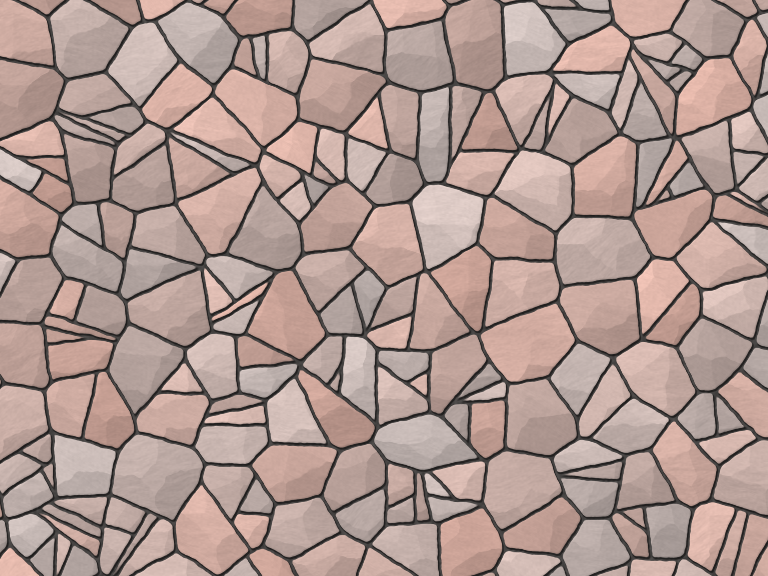
A Shadertoy shader for this texture:

```glsl
#define CELLS 9.3          // stones per canvas height, before splitting
#define JITTER 0.86
#define SPLIT_CHANCE 0.40
#define JOINT 0.0029       // half width of a joint
#define WOBBLE 0.0065
#define FACET_CONTRAST 0.085
#define RELIEF 0.20
#define GREY_STONE vec3(0.735, 0.687, 0.673)
#define PINK_STONE vec3(0.810, 0.650, 0.603)
#define MORTAR vec3(0.275, 0.265, 0.26)
#define MORTAR_SHADOW vec3(0.135, 0.128, 0.126)
#define LIGHT vec2(-0.55, 0.835)

struct Stone { float edge; vec2 id; vec2 local; };

vec2 hash2(vec2 p) {
    vec3 a = fract(vec3(p.xyx) * vec3(0.1031, 0.1030, 0.0973));
    a += dot(a, a.yzx + 33.33);
    return fract((a.xx + a.yz) * a.zy);
}

float noise(vec2 p) {
    vec2 i = floor(p), f = fract(p);
    f = f * f * (3.0 - 2.0 * f);
    float low = mix(hash2(i).x, hash2(i + vec2(1, 0)).x, f.x);
    float high = mix(hash2(i + vec2(0, 1)).x, hash2(i + vec2(1, 1)).x, f.x);
    return mix(low, high, f.y);
}

float fbm(vec2 p) {
    float sum = 0.0, amp = 0.5;
    for (int i = 0; i < 4; i++) {
        sum += amp * noise(p);
        p = mat2(1.6, 1.2, -1.2, 1.6) * p + 7.3;
        amp *= 0.5;
    }
    return sum;
}

vec2 direction(float turn) {
    return vec2(cos(6.2832 * turn), sin(6.2832 * turn));
}

float smoothMin(float a, float b, float k) {
    float h = max(k - abs(a - b), 0.0) / k;
    return min(a, b) - 0.25 * h * h * k;
}

vec2 seedPoint(vec2 cell) {
    return cell + 0.5 + JITTER * (hash2(cell + 40.0) - 0.5);
}

// Voronoi stones, some cut in two or three; edge is in canvas heights
Stone findStone(vec2 p) {
    vec2 warp = vec2(fbm(p * 38.0), fbm(p * 38.0 + 91.0)) - 0.47;
    p = (p + WOBBLE * warp) * CELLS;
    vec2 base = floor(p), home = base, toSeed = vec2(9.0);
    for (int y = -1; y <= 1; y++)
    for (int x = -1; x <= 1; x++) {
        vec2 cell = base + vec2(x, y), r = seedPoint(cell) - p;
        if (dot(r, r) < dot(toSeed, toSeed)) { toSeed = r; home = cell; }
    }
    float edge = 1.0;
    for (int y = -2; y <= 2; y++)
    for (int x = -2; x <= 2; x++) {
        if (x == 0 && y == 0) continue;
        vec2 r = seedPoint(home + vec2(x, y)) - p;
        edge = smoothMin(edge, dot(0.5 * (r + toSeed), normalize(r - toSeed)), 0.05);
    }
    vec2 id = home + 40.0, local = -toSeed;
    for (int k = 0; k < 2; k++) {
        vec2 h = hash2(id + 5.7);
        if (h.x > SPLIT_CHANCE) break;
        vec2 n = direction(h.y);
        float cut = dot(local, n) + 0.25 * (h.x - 0.2);
        edge = smoothMin(edge, abs(cut), 0.05);
        id += sign(cut) * vec2(13.7, 29.3) + 71.0;
        local -= sign(cut) * n * 0.2;
    }
    return Stone(edge / CELLS, id, local);
}

// Brightness of the hewn planes around a flat top
float facetShade(Stone s, vec2 p) {
    vec2 q = s.local + 0.22 * (vec2(fbm(p * 24.0), fbm(p * 24.0 + 37.0)) - 0.47);
    float shade = 0.25, top = 0.0;
    for (int i = 0; i < 4; i++) {
        vec2 h = hash2(s.id + float(i) * 17.1 + 3.0);
        vec2 n = direction((float(i) + h.x) / 4.0);
        float height = dot(q, n) - mix(0.06, 0.36, h.y);
        shade = mix(shade, dot(n, LIGHT), smoothstep(-0.015, 0.015, height - top));
        top = max(top, height);
    }
    return shade;
}

// Cleft grain running in its own direction on each stone
float cleft(vec2 p, vec2 id) {
    vec2 along = direction(0.38 + 0.22 * hash2(id + 8.0).x);
    vec2 q = vec2(dot(p, along), dot(p, vec2(-along.y, along.x)));
    q += 0.012 * noise(p * 30.0);
    return fbm(q * vec2(32.0, 85.0) + id);
}

void mainImage(out vec4 fragColor, in vec2 fragCoord) {
    vec2 p = fragCoord / iResolution.y;
    float pixel = 1.0 / iResolution.y;
    Stone s = findStone(p);
    float lightEdge = findStone(p + LIGHT * 0.003).edge;

    // stone body
    vec2 tint = hash2(s.id + 1.3);
    vec3 color = mix(GREY_STONE, PINK_STONE, tint.x) * mix(0.90, 1.09, tint.y);
    float slope = cleft(p, s.id) - cleft(p + LIGHT * 0.0025, s.id);
    float light = 1.0 + FACET_CONTRAST * facetShade(s, p) + RELIEF * slope;
    light += 0.035 * (noise(p * 260.0) - 0.5) + 0.06 * (fbm(p * 14.0) - 0.47);

    // worn rim, brighter where it faces the light
    float rim = 1.0 - smoothstep(JOINT, JOINT + 0.004, s.edge);
    light += rim * (clamp((s.edge - lightEdge) * 30.0, -0.1, 0.1) - 0.04);
    color *= light;

    // recessed mortar with the shadow of the stone above
    float shadow = smoothstep(JOINT * 0.25, JOINT * 1.1, lightEdge);
    vec3 mortar = mix(MORTAR, MORTAR_SHADOW, shadow) * (0.85 + 0.3 * noise(p * 230.0));
    float body = smoothstep(JOINT - 0.6 * pixel, JOINT + 0.6 * pixel, s.edge);
    fragColor = vec4(mix(mortar, color, body), 1.0);
}
```
